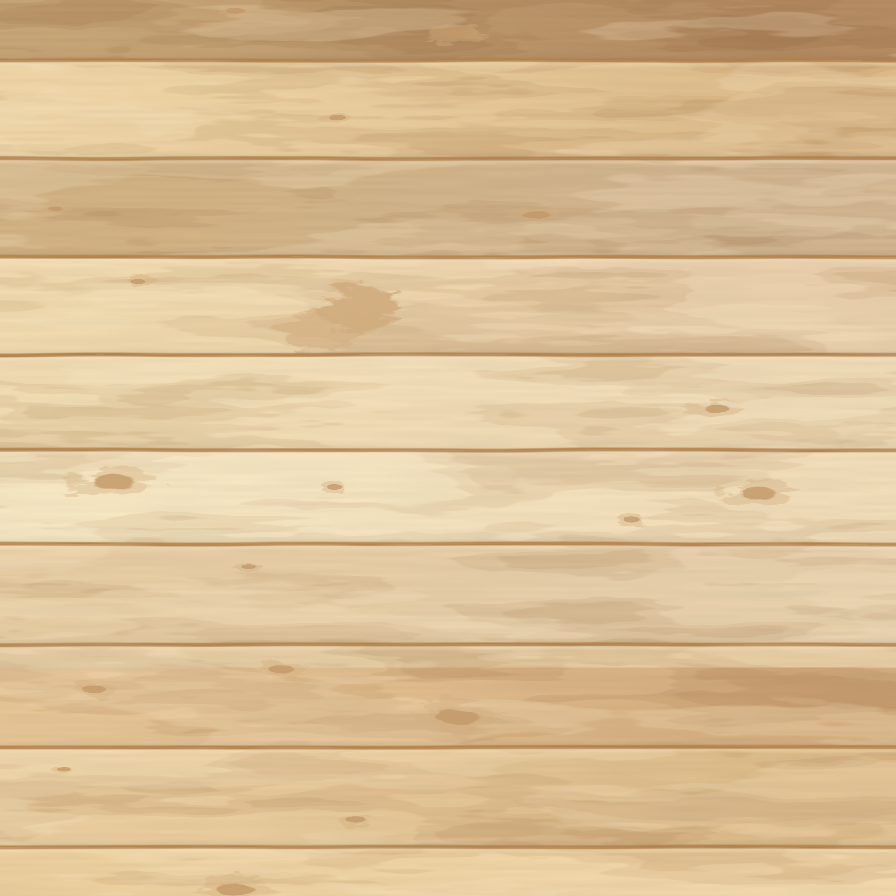
Write a Shadertoy shader that draws this texture.

```glsl
// Wall of horizontal pale pine boards parted by thin brown seams.
// Each board blends two tones along its length, then gets flat-edged grain
// patches from stretched noise, fine streaks and hashed oval knots.

const int SEAMS = 9;
const float FIRST_SEAM = 0.055;
const float PITCH = 0.1097;
const float SEAM_HALF_WIDTH = 0.0021;
const float SEAM_WOBBLE = 0.0016;
const int KNOTS_PER_BOARD = 4;
const float KNOT_CHANCE = 0.6;
const float BIG_KNOT_BOARD = 6.0;
const vec2 BIG_KNOT_CENTER = vec2(0.402, 0.652);
const vec2 BIG_KNOT_RADIUS = vec2(0.042, 0.028);
const float STRIP_BOARD = 2.0;
const float STRIP_BOTTOM = 0.255;

const vec3 SEAM_COLOR = vec3(0.70, 0.51, 0.30);
const vec3 KNOT_COLOR = vec3(0.76, 0.59, 0.40);
const vec3 STAIN_COLOR = vec3(0.82, 0.68, 0.50);
const vec3 PALE_COLOR = vec3(0.96, 0.89, 0.76);
const vec3 STRIP_COLOR = vec3(0.89, 0.79, 0.63);
const vec3 GRAIN_SHADE = vec3(0.93, 0.90, 0.87);

// Board tones from the bottom up, at the left and right ends.
const vec3 LEFT_TONE[10] = vec3[10](
    vec3(0.91, 0.80, 0.61), vec3(0.91, 0.80, 0.62), vec3(0.89, 0.76, 0.58),
    vec3(0.89, 0.79, 0.63), vec3(0.95, 0.89, 0.75), vec3(0.93, 0.85, 0.69),
    vec3(0.93, 0.84, 0.67), vec3(0.81, 0.69, 0.51), vec3(0.92, 0.82, 0.64),
    vec3(0.77, 0.64, 0.46));
const vec3 RIGHT_TONE[10] = vec3[10](
    vec3(0.93, 0.83, 0.66), vec3(0.85, 0.72, 0.53), vec3(0.82, 0.67, 0.49),
    vec3(0.89, 0.80, 0.66), vec3(0.93, 0.85, 0.71), vec3(0.92, 0.84, 0.70),
    vec3(0.90, 0.80, 0.66), vec3(0.81, 0.70, 0.56), vec3(0.86, 0.73, 0.54),
    vec3(0.70, 0.54, 0.38));

float hash(vec2 p) {
    return fract(sin(dot(p, vec2(127.1, 311.7))) * 43758.5453);
}

float noise(vec2 p) {
    vec2 i = floor(p), f = fract(p);
    f = f * f * (3.0 - 2.0 * f);
    return mix(mix(hash(i), hash(i + vec2(1, 0)), f.x),
               mix(hash(i + vec2(0, 1)), hash(i + vec2(1, 1)), f.x), f.y);
}

float fbm(vec2 p) {
    float sum = 0.0, amplitude = 0.533;
    for (int i = 0; i < 4; i++) {
        sum += amplitude * noise(p);
        p = p * 2.03 + 19.7;
        amplitude *= 0.5;
    }
    return sum;
}

// Nearly even spacing, with the lower middle boards pushed up slightly.
float seamHeight(float k) {
    float offset = (k - 2.8) / 1.3;
    return FIRST_SEAM + PITCH * k + 0.009 * exp(-offset * offset);
}

// Ragged ellipse, 1 inside and 0 outside.
float blot(vec2 p, vec2 radius, float rough, float seed) {
    float ragged = fbm(p * vec2(45.0, 130.0) + seed) - 0.5;
    return 1.0 - smoothstep(0.9, 1.1, length(p / radius) + rough * ragged);
}

void mainImage(out vec4 fragColor, in vec2 fragCoord) {
    vec2 uv = fragCoord / iResolution.xy;
    float pixel = 1.0 / iResolution.y;

    // Board index and signed height above the nearest seam
    float board = 0.0, gap = 1.0;
    for (int k = 0; k < SEAMS; k++) {
        float wobble = SEAM_WOBBLE * (noise(vec2(uv.x * 9.0, float(k) * 7.3)) - 0.5);
        float above = uv.y - seamHeight(float(k)) - wobble;
        board += step(0.0, above);
        if (abs(above) < abs(gap)) gap = above;
    }
    float middle = 0.5 * (seamHeight(board - 1.0) + seamHeight(board));
    float seed = board * 17.3;

    // Base tone and the pale strip
    vec3 color = mix(LEFT_TONE[int(board)], RIGHT_TONE[int(board)], smoothstep(0.0, 1.0, uv.x));
    if (board == STRIP_BOARD)
        color = mix(color, STRIP_COLOR, smoothstep(-pixel, pixel, uv.y - STRIP_BOTTOM));

    // Layered grain patches and fine streaks
    float grain = fbm(uv * vec2(5.0, 38.0) + seed);
    float patches = 0.5 * smoothstep(0.51, 0.55, grain) + 0.5 * smoothstep(0.62, 0.66, grain);
    color *= mix(vec3(1.0), GRAIN_SHADE, patches);
    float light = fbm(uv * vec2(4.0, 27.0) + seed + 51.0);
    color = mix(color, PALE_COLOR, 0.22 * smoothstep(0.54, 0.59, light));
    color *= 1.0 + 0.035 * (noise(uv * vec2(14.0, 260.0) + seed) - 0.5);

    // Scattered knots, each with a faint stretched stain
    for (int i = 0; i < KNOTS_PER_BOARD; i++) {
        vec2 id = vec2(float(i) + 3.0, board + 5.0);
        float present = step(hash(id), KNOT_CHANCE);
        float size = hash(id + 11.0);
        vec2 center = vec2((float(i) + hash(id + 23.0)) / float(KNOTS_PER_BOARD),
                           middle + PITCH * 0.6 * (hash(id + 37.0) - 0.5));
        vec2 radius = mix(0.008, 0.026, size * size) * vec2(1.0, 0.32);
        vec2 p = uv - center;
        color = mix(color, STAIN_COLOR, 0.4 * present * blot(p, radius * vec2(1.9, 2.0), 1.9, seed));
        color = mix(color, KNOT_COLOR, 0.75 * present * blot(p, radius, 0.7, seed));
    }

    // One large knot trailing down to the left
    if (board == BIG_KNOT_BOARD) {
        vec2 p = uv - BIG_KNOT_CENTER;
        color = mix(color, STAIN_COLOR, 0.55 * blot(p + vec2(0.045, 0.025), vec2(0.04, 0.022), 1.6, 4.0));
        color = mix(color, STAIN_COLOR, 0.95 * blot(p, BIG_KNOT_RADIUS, 1.1, 9.0));
    }

    // Seam with a soft shadow above and a light lip below
    color *= 1.0 - 0.10 * step(0.0, gap) * exp(-gap / 0.004);
    float lip = smoothstep(0.008, 0.004, abs(gap)) * step(gap, 0.0);
    color = mix(color, PALE_COLOR, 0.3 * lip);
    float wear = 0.75 + 0.25 * noise(vec2(uv.x * 22.0, seed));
    float line = 1.0 - smoothstep(SEAM_HALF_WIDTH - pixel, SEAM_HALF_WIDTH + pixel, abs(gap));
    color = mix(color, SEAM_COLOR, line * wear);

    fragColor = vec4(color, 1.0);
}
```
